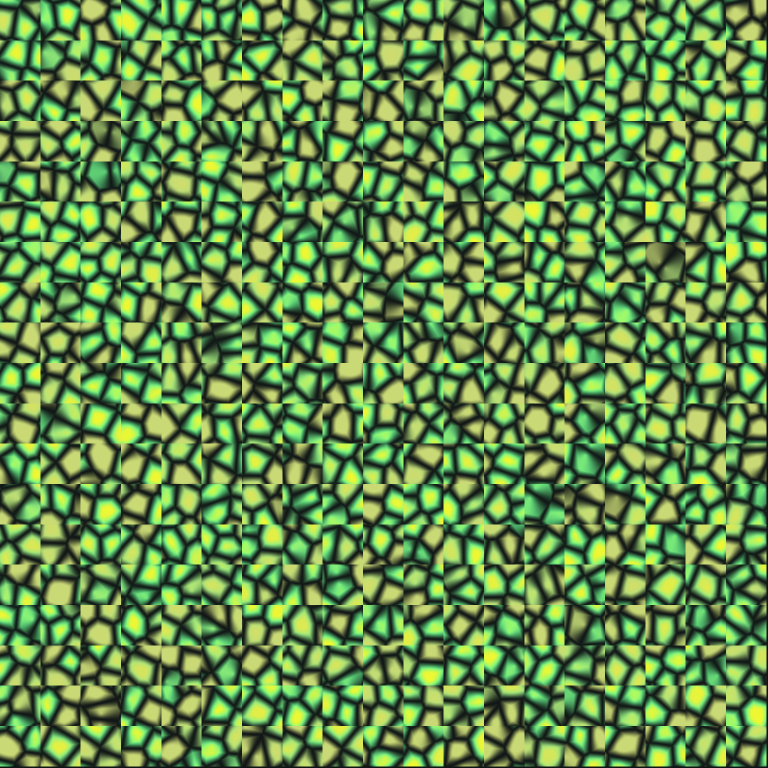
This pattern is drawn by a WebGL 1 fragment shader. Its source:

```glsl
precision highp float;

uniform vec2 u_resolution;

const float TILES = 19.04;       // leaves a sliver of margin past 19 tiles
const float TILE_COUNT = 19.0;
const float GRID_ANGLE = 0.45;
const float JITTER = 0.72;
const vec2 CELLS_PER_TILE = vec2(1.65, 1.52);
const vec3 GAP_COLOR = vec3(0.06, 0.08, 0.08);

vec2 hash2(vec2 p) {
  vec3 q = fract(p.xyx * vec3(0.1031, 0.1030, 0.0973));
  q += dot(q, q.yzx + 33.33);
  return fract((q.xx + q.yz) * q.zy);
}

vec2 rotate(vec2 p, float angle) {
  float c = cos(angle), s = sin(angle);
  return vec2(c * p.x + s * p.y, c * p.y - s * p.x);
}

// x: gap between the two nearest distances, y: random value of the cell
vec2 cellular(vec2 p, float jitter) {
  vec2 base = floor(p);
  float nearest = 8.0, second = 8.0, id = 0.0;
  for (int j = -1; j <= 1; j++) {
    for (int i = -1; i <= 1; i++) {
      vec2 cell = base + vec2(float(i), float(j));
      vec2 seed = cell + 0.5 + jitter * (hash2(cell) - 0.5);
      float d = distance(p, seed);
      if (d < nearest) {
        second = nearest;
        nearest = d;
        id = hash2(cell + 71.0).x;
      } else {
        second = min(second, d);
      }
    }
  }
  return vec2(second - nearest, id);
}

// Muted tan cells blend into vivid ones with a cyan rim and yellow core
vec3 cellColor(float gap, float id) {
  float body = smoothstep(-0.03, 0.55, gap);
  float core = smoothstep(0.3, 0.85, gap);
  vec3 muted = mix(GAP_COLOR, vec3(0.79, 0.85, 0.46), body);
  vec3 rim = mix(GAP_COLOR, vec3(0.42, 0.98, 0.56), pow(body, 0.85));
  vec3 vivid = mix(rim, vec3(0.93, 0.97, 0.2), core);
  return mix(muted, vivid, smoothstep(0.15, 0.85, id));
}

// Each tile shows its own unrelated window into the tilted cells
vec3 tiledCells(vec2 p) {
  vec2 tile = floor(p);
  vec2 local = rotate(fract(p) * CELLS_PER_TILE, GRID_ANGLE);
  vec2 cell = cellular(local + 60.0 * hash2(tile + 5.0), JITTER);
  float inside = step(max(p.x, p.y), TILE_COUNT);
  return mix(GAP_COLOR, cellColor(cell.x, cell.y), inside);
}

void main() {
  // Four samples per pixel soften the tile seams
  vec3 color = vec3(0.0);
  for (int j = 0; j < 2; j++) {
    for (int i = 0; i < 2; i++) {
      vec2 offset = 0.5 * vec2(float(i), float(j)) - 0.25;
      vec2 uv = (gl_FragCoord.xy + offset) / u_resolution;
      color += tiledCells(vec2(uv.x, 1.0 - uv.y) * TILES);
    }
  }
  gl_FragColor = vec4(color * 0.25, 1.0);
}
```
